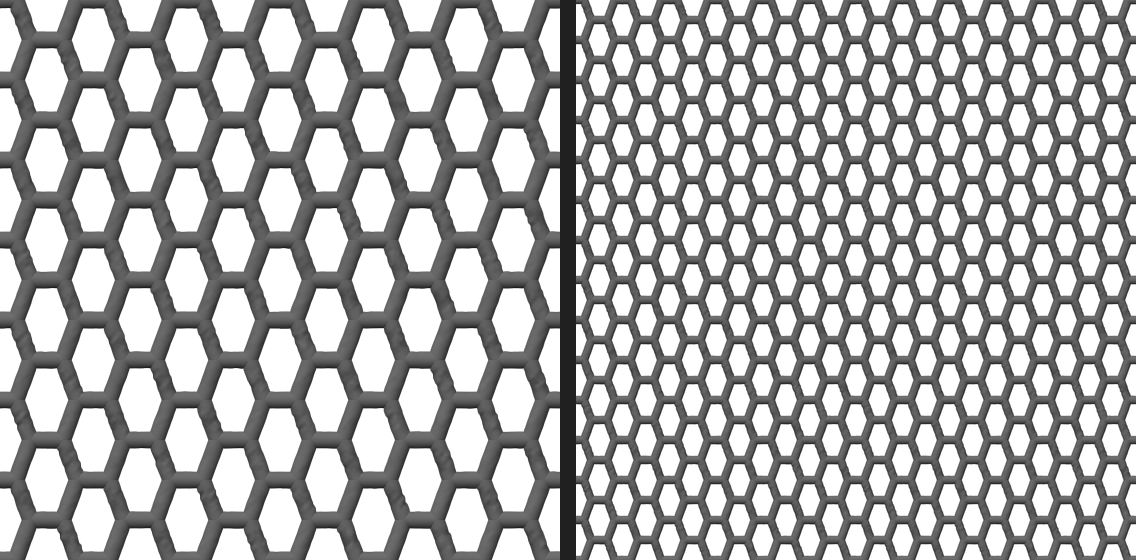
Left, the tile; right, the same tile 2 across and 2 down.
Write a Shadertoy shader that draws this pattern.

```glsl
// Expanded metal mesh: tall hexagonal openings framed by rounded grey strands.
// Each cell is folded into one quadrant holding three segments; the offset from
// the nearest one gives a tube normal for shading. Wrapped noise roughens it.

const vec2 REPEATS = vec2(6.0, 7.0);
const float BAR_HALF_LENGTH = 0.0287;
const float STRAND_RADIUS = 0.0150;
const vec2 LIGHT = vec2(-0.35, 0.93);

float hash(vec2 p) {
    vec3 q = fract(vec3(p.xyx) * 0.1031);
    q += dot(q, q.yzx + 33.33);
    return fract((q.x + q.y) * q.z);
}

// Value noise that wraps after a whole number of lattice steps
float wrappedNoise(vec2 p, vec2 period) {
    vec2 i = floor(p);
    vec2 f = fract(p);
    f = f * f * (3.0 - 2.0 * f);
    vec2 lo = mod(i, period);
    vec2 hi = mod(i + 1.0, period);
    return mix(mix(hash(lo), hash(vec2(hi.x, lo.y)), f.x),
               mix(hash(vec2(lo.x, hi.y)), hash(hi), f.x), f.y);
}

// Streaks slanting up to the right; both axes shift by whole periods per tile
float slantedStreaks(vec2 uv) {
    vec2 p = vec2(40.0 * (uv.x + uv.y), 100.0 * (uv.y - uv.x));
    return wrappedNoise(p, vec2(40.0, 100.0)) - 0.5;
}

// Vector from the closest point of segment ab to p
vec2 segmentOffset(vec2 p, vec2 a, vec2 b) {
    vec2 ab = b - a;
    return p - a - ab * clamp(dot(p - a, ab) / dot(ab, ab), 0.0, 1.0);
}

vec2 shorter(vec2 a, vec2 b) {
    return dot(a, a) < dot(b, b) ? a : b;
}

// Offset to the nearest strand inside one folded quadrant
vec2 strandOffset(vec2 q, vec2 halfCell, float barHalf) {
    vec2 inner = vec2(barHalf, 0.0);
    vec2 outer = vec2(halfCell.x - barHalf, halfCell.y);
    vec2 offset = segmentOffset(q, vec2(0.0), inner);
    offset = shorter(offset, segmentOffset(q, inner, outer));
    return shorter(offset, segmentOffset(q, outer, halfCell));
}

// Grey level of a round strand; the tilt is the planar part of its normal
float tubeShade(vec2 tilt, vec2 light) {
    float facing = sqrt(max(0.0, 1.0 - dot(tilt, tilt)));
    return 0.21 + 0.17 * facing + 0.16 * dot(tilt, light);
}

void mainImage(out vec4 fragColor, in vec2 fragCoord) {
    vec2 uv = fragCoord / iResolution.xy;

    // Fold the cell by its two mirror axes
    vec2 cell = 1.0 / REPEATS;
    vec2 local = (fract(uv * REPEATS) - 0.5) * cell;
    vec2 side = vec2(local.x < 0.0 ? -1.0 : 1.0, local.y < 0.0 ? -1.0 : 1.0);
    vec2 folded = abs(local);
    vec2 offset = strandOffset(folded, 0.5 * cell, BAR_HALF_LENGTH) * side;

    // Roughness fades out at the bars and is strongest on falling diagonals
    float barGap = min(folded.y, 0.5 * cell.y - folded.y);
    float diagonal = smoothstep(0.006, 0.024, barGap);
    float falling = side.x * side.y < 0.0 ? 1.0 : 0.0;
    float rough = diagonal * mix(0.4, 1.0, falling);
    float streak = slantedStreaks(uv);
    float grain = wrappedNoise(uv * 180.0, vec2(180.0)) - 0.5;

    // Strand outline and shading
    float radius = STRAND_RADIUS + 0.0028 * rough * streak;
    float dist = length(offset);
    vec2 tilt = offset / max(radius, dist);
    float shade = tubeShade(tilt, LIGHT);
    shade += rough * (0.11 * streak + 0.04 * grain) - 0.025 * diagonal * falling;

    // Strands over the white openings
    float soft = max(0.0013, 0.7 / iResolution.y);
    float cover = 1.0 - smoothstep(-soft, soft, dist - radius);
    fragColor = vec4(vec3(mix(1.0, shade, cover)), 1.0);
}
```
